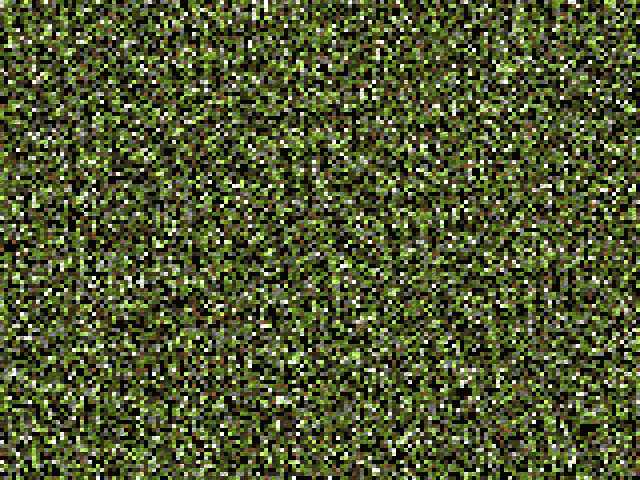
Reproduce this texture procedurally as a Shadertoy shader.

```glsl
// Mossy mosaic: a fine square grid whose tiles take random earth, leaf and
// stone colours. Each tile holds slanted streaks of value noise, and a small
// grid of samples per pixel smooths the tile edges.

const float ROWS = 120.0;            // tiles per canvas height
const int   SAMPLES = 3;             // samples per pixel side
const float FILTER_WIDTH = 0.75;     // smoothing width in pixels
const float STREAK_ANGLE = 0.45;     // radians above horizontal
const vec2  STREAK_FREQ = vec2(0.9, 2.6); // along and across, per tile
const float STREAK_DEPTH = 0.75;     // brightness swing inside a tile
const float TILE_JITTER = 0.4;       // brightness swing between tiles
const float TINT_JITTER = 0.05;      // warm to cool swing between tiles

const vec3 SOIL   = vec3(0.03, 0.025, 0.01);
const vec3 BARK   = vec3(0.23, 0.20, 0.12);
const vec3 RUST   = vec3(0.42, 0.29, 0.17);
const vec3 OLIVE  = vec3(0.23, 0.29, 0.08);
const vec3 LEAF   = vec3(0.36, 0.48, 0.14);
const vec3 STONE  = vec3(0.46, 0.46, 0.43);
const vec3 SPROUT = vec3(0.60, 0.77, 0.35);
const vec3 PALE   = vec3(0.89, 0.91, 0.82);

float hash(vec2 p) {
    return fract(sin(dot(p, vec2(127.1, 311.7))) * 43758.5453);
}

float valueNoise(vec2 p) {
    vec2 i = floor(p);
    vec2 f = fract(p);
    f = f * f * (3.0 - 2.0 * f);
    float low  = mix(hash(i), hash(i + vec2(1.0, 0.0)), f.x);
    float high = mix(hash(i + vec2(0.0, 1.0)), hash(i + vec2(1.0, 1.0)), f.x);
    return mix(low, high, f.y);
}

// Picks a material; the thresholds are cumulative area shares.
vec3 material(float pick) {
    if (pick < 0.23) return SOIL;
    if (pick < 0.39) return BARK;
    if (pick < 0.43) return RUST;
    if (pick < 0.53) return OLIVE;
    if (pick < 0.74) return LEAF;
    if (pick < 0.85) return STONE;
    if (pick < 0.94) return SPROUT;
    return PALE;
}

vec3 tileColor(vec2 p) {
    vec2 tile = floor(p);
    vec3 color = material(hash(tile + 0.37));

    // Variation from tile to tile
    float tint = hash(tile + 17.3) - 0.5;
    color *= 1.0 + TILE_JITTER * (hash(tile + 41.9) - 0.5);
    color += TINT_JITTER * tint * vec3(1.0, 0.0, -1.0);

    // Slanted streaks, shifted at random in every tile
    float c = cos(STREAK_ANGLE);
    float s = sin(STREAK_ANGLE);
    vec2 q = fract(p) - 0.5;
    q = vec2(c * q.x + s * q.y, c * q.y - s * q.x) * STREAK_FREQ;
    vec2 shift = 60.0 * vec2(hash(tile + 5.1), hash(tile + 73.7));
    color *= 1.0 + STREAK_DEPTH * (valueNoise(q + shift) - 0.5);

    return clamp(color, 0.0, 1.0);
}

void mainImage(out vec4 fragColor, in vec2 fragCoord) {
    vec3 sum = vec3(0.0);
    for (int y = 0; y < SAMPLES; y++) {
        for (int x = 0; x < SAMPLES; x++) {
            vec2 offset = (vec2(x, y) + 0.5) / float(SAMPLES) - 0.5;
            vec2 uv = (fragCoord + FILTER_WIDTH * offset) / iResolution.y;
            sum += tileColor(uv * ROWS);
        }
    }
    fragColor = vec4(sum / float(SAMPLES * SAMPLES), 1.0);
}
```
